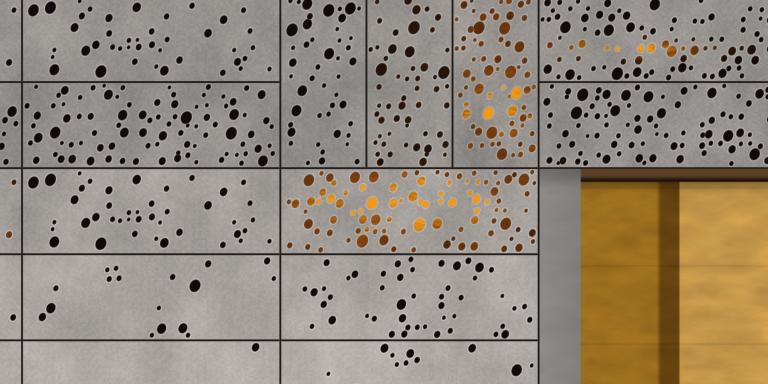
Write a WebGL 1 fragment shader that draws this texture.

```glsl
precision highp float;
// Perforated metal cladding with amber light behind it, beside a golden recess.
uniform vec2 u_resolution;

float hash(vec2 p) {
  return fract(sin(dot(p, vec2(127.1, 311.7))) * 43758.5453);
}

float noise(vec2 p) {
  vec2 i = floor(p), f = fract(p);
  f = f * f * (3.0 - 2.0 * f);
  return mix(mix(hash(i), hash(i + vec2(1, 0)), f.x),
             mix(hash(i + vec2(0, 1)), hash(i + vec2(1, 1)), f.x), f.y);
}

float fbm(vec2 p) {
  float sum = 0.0, amp = 0.5;
  for (int i = 0; i < 4; i++) {
    sum += amp * noise(p);
    p = p * 2.1 + 7.3;
    amp *= 0.5;
  }
  return sum;
}

// Soft elliptical bump
float spot(vec2 p, vec2 center, vec2 radius) {
  vec2 d = (p - center) / radius;
  return exp(-dot(d, d));
}

// Panels are one unit high; tall ones one unit wide, long ones three
vec2 seamDistance(vec2 p) {
  bool tall = p.x > 3.0 && p.x < 6.0 && p.y < 1.0;
  float pitch = tall ? 1.0 : 3.0;
  float dx = abs(p.x - pitch * floor(p.x / pitch + 0.5));
  float dy = abs(p.y - floor(p.y + 0.5));
  if (tall && p.y < 0.5) dy = 1.0;
  return vec2(dx, dy);
}

// How crowded the perforation is
float density(vec2 p) {
  float row = floor(p.y);
  if (p.x > 6.0) return 1.1;
  if (p.x > 3.0) {
    if (row < 2.0) return 1.15;
    if (row < 3.0) return 1.2 * spot(p, vec2(4.7, 2.35), vec2(0.75, 0.4))
      + spot(p, vec2(3.25, 2.4), vec2(0.3)) + spot(p, vec2(5.8, 2.7), vec2(0.25, 0.3))
      + 0.8 * spot(p, vec2(4.6, 2.8), vec2(0.5, 0.15));
    return spot(p, vec2(4.3, 3.2), vec2(0.35, 0.14)) + spot(p, vec2(5.8, 3.35), vec2(0.2, 0.16));
  }
  if (row < 0.0) return 1.4 * spot(p, vec2(1.1, -0.5), vec2(0.6, 0.5))
    + 1.2 * spot(p, vec2(0.25, -0.75), vec2(0.27, 0.3))
    + 1.3 * spot(p, vec2(2.65, -0.45), vec2(0.28, 0.4))
    + spot(p, vec2(-0.18, -0.5), vec2(0.12, 0.25));
  if (row < 1.0) return 1.25;
  if (row < 2.5) return 1.5 * spot(p, vec2(1.7, 2.8), vec2(0.4, 0.15))
    + spot(p, vec2(1.15, 2.17), vec2(0.2, 0.15)) + spot(p, vec2(0.1, 2.6), vec2(0.35, 0.28))
    + spot(p, vec2(2.85, 2.15), vec2(0.2)) + spot(p, vec2(2.3, 2.1), vec2(0.12));
  return 0.7 * spot(p, vec2(1.6, 3.08), vec2(0.15)) + spot(p, vec2(2.7, 3.25), vec2(0.15));
}

// Distance to the hole of this cell, and the hole center
vec3 hole(vec2 p, float cells) {
  float shift = hash(vec2(floor(p.y * cells), cells));
  vec2 id = floor(p * cells + vec2(shift, 0.0));
  vec2 key = id + cells * 13.7;
  float size = 0.3 * mix(0.65, 1.0, hash(key + 3.1));
  vec2 jitter = vec2(hash(key), hash(key + 5.7));
  vec2 center = (id + mix(vec2(0.31), vec2(0.69), jitter) - vec2(shift, 0.0)) / cells;
  size /= cells;
  vec2 gap = seamDistance(center);
  if (hash(key + 9.2) > 0.29 * density(center) || min(gap.x, gap.y) < size + 0.02)
    return vec3(1.0, center);
  vec2 d = p - center;
  d.x = (d.x + 0.15 * d.y) * 1.15;
  return vec3(length(d) - size, center);
}

// Large holes push smaller ones out of the way
vec3 perforation(vec2 p) {
  vec3 big = hole(p, 4.0), mid = hole(p, 6.0), tiny = hole(p, 9.0);
  if (hole(mid.yz, 4.0).x < 0.055) mid.x = 1.0;
  if (min(hole(tiny.yz, 4.0).x, hole(tiny.yz, 6.0).x) < 0.04) tiny.x = 1.0;
  vec3 nearest = big.x < mid.x ? big : mid;
  return nearest.x < tiny.x ? nearest : tiny;
}

// Strength of the lamps behind the panels
float lampGlow(vec2 p) {
  if (p.x < 0.0) return spot(p, vec2(-0.17, 1.5), vec2(0.2, 0.3));
  if (p.x < 3.0 || p.y > 2.0) return 0.0;
  if (p.x > 6.0) return 0.9 * spot(p, vec2(6.9, -0.38), vec2(1.1, 0.12));
  if (p.y > 1.0) return 0.4 + 0.8 * spot(p, vec2(4.1, 1.4), vec2(0.9, 0.3))
    + 0.8 * spot(p, vec2(5.1, 1.4), vec2(0.4, 0.25));
  if (p.x > 5.0) return 0.45 + 0.7 * spot(p, vec2(5.5, 0.25), vec2(0.35, 0.3));
  return p.x > 4.0 ? 0.16 : 0.0;
}

vec3 cladding(vec2 p, float px) {
  float row = floor(p.y);
  float shade = 0.6 + 0.025 * row - (row == 0.0 ? 0.035 : 0.0);
  shade += 0.14 * (fbm(p * vec2(2.5, 1.8)) - 0.47) + 0.05 * (noise(p * 45.0) - 0.5);
  vec3 color = shade * vec3(1.02, 0.99, 0.965);

  // Matching long panels share one hole layout
  vec2 offset = vec2(0.0, p.x < 3.0 && row == 1.0 ? 2.0 : 0.0);
  vec3 h = perforation(p - offset);
  vec2 center = h.yz + offset;
  float glow = lampGlow(mix(center, p, 0.4)) * mix(0.65, 1.2, hash(center));
  glow *= 0.9 + 0.2 * noise(p * vec2(12.0, 50.0));
  vec3 inside = mix(vec3(0.07, 0.04, 0.04), vec3(0.44, 0.22, 0.05), smoothstep(0.0, 0.5, glow));
  inside = mix(inside, vec3(0.95, 0.6, 0.09), smoothstep(0.45, 1.0, glow));
  color += 0.08 * (1.0 - smoothstep(0.0, 0.018, abs(h.x - 0.008)));
  color = mix(inside, color, smoothstep(-px, px, h.x));

  // Panel joints
  vec2 gap = seamDistance(p);
  float seam = min(gap.x, gap.y);
  return mix(vec3(0.13, 0.11, 0.1), color, smoothstep(0.008 - px * 0.5, 0.008 + px, seam));
}

vec3 recess(vec2 p, float px) {
  float grain = fbm(p * vec2(3.0, 7.0)) - 0.47;
  vec3 color = mix(vec3(0.61, 0.43, 0.12), vec3(0.4, 0.26, 0.06), smoothstep(7.36, 7.43, p.x));
  color = mix(color, vec3(0.77, 0.59, 0.29), smoothstep(7.62, 7.65, p.x));
  color *= 1.0 + 0.25 * grain;
  float joint = abs(fract(p.y * 1.1 + 0.15) - 0.5);
  color *= 1.0 - 0.07 * (1.0 - smoothstep(0.0, 0.025, joint));
  color *= mix(0.72, 1.0, smoothstep(1.15, 1.3, p.y));
  vec3 soffit = mix(vec3(0.36, 0.25, 0.15), vec3(0.12, 0.07, 0.04), smoothstep(1.08, 1.15, p.y));
  color = mix(soffit, color, smoothstep(1.16 - px, 1.16 + px, p.y));
  vec3 pillar = vec3(0.53, 0.52, 0.51) * (1.04 - 0.2 * (p.x - 6.0) + 0.1 * grain);
  pillar *= mix(0.8, 1.0, smoothstep(1.0, 1.25, p.y));
  color = mix(pillar, color, smoothstep(6.49 - px, 6.49 + px, p.x));
  float border = min(p.x - 6.0, p.y - 1.0);
  return mix(vec3(0.16, 0.14, 0.13), color, smoothstep(0.005, 0.005 + px, border));
}

void main() {
  float px = 4.46 / u_resolution.y;
  vec2 p = gl_FragCoord.xy * px;
  p = vec2(p.x - 0.256, 3.507 - p.y);
  vec3 color = p.x > 6.0 && p.y > 1.0 ? recess(p, px) : cladding(p, px);
  gl_FragColor = vec4(color, 1.0);
}
```
